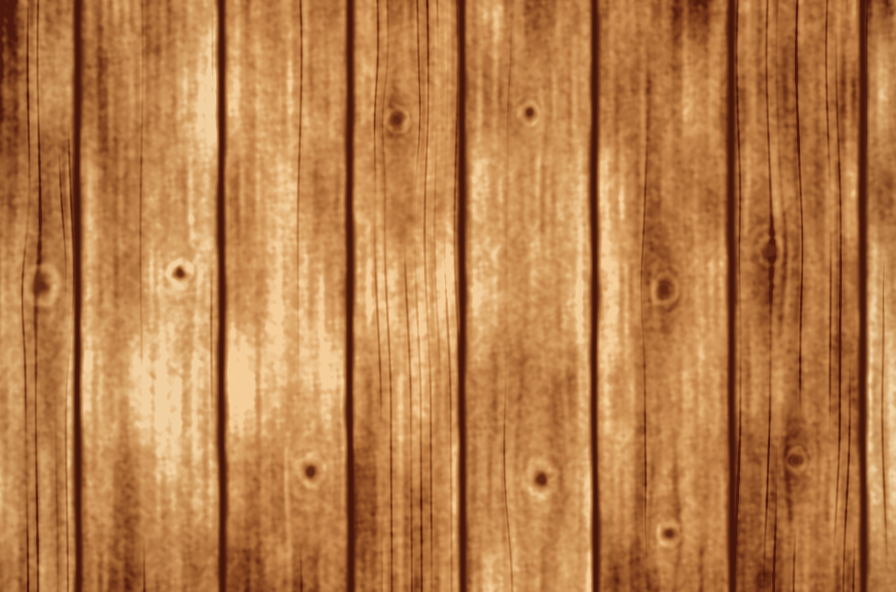
This texture is drawn by a Shadertoy shader. Its source:

```glsl
// Weathered vertical pine planks split by soft dark seams. Each plank gets its
// own tone, stains, fine grain, long cracks and knots that bend the grain; one
// scalar tone is then mapped through a ramp from deep brown to pale cream.

#define FIRST_SEAM 0.087    // x of the first full seam, in canvas widths
#define PLANK_STEP 0.146    // mean plank width
#define SEAM_WIDTH 0.0085   // half width including the soft edge
#define BASE_TONE 0.80
#define STAIN 0.75          // blotches within a plank
#define BROAD 0.42          // slow changes of tone along a plank
#define GRAIN 0.34
#define MOTTLE 0.32
#define CRACK_DENSITY 90.0  // possible cracks per canvas width
#define KNOT_SLOTS 3        // possible knots per plank
#define KNOT_CHANCE 0.5
#define VIGNETTE 0.80

const vec3 WOOD[6] = vec3[6](
    vec3(0.31, 0.10, 0.05), vec3(0.50, 0.26, 0.12), vec3(0.65, 0.41, 0.21),
    vec3(0.76, 0.53, 0.31), vec3(0.84, 0.65, 0.42), vec3(0.94, 0.82, 0.64));

float hash(vec2 p) {
    return fract(sin(dot(p, vec2(127.1, 311.7))) * 43758.545);
}

float noise(vec2 p) {
    vec2 i = floor(p), f = fract(p);
    f = f * f * (3.0 - 2.0 * f);
    return mix(mix(hash(i), hash(i + vec2(1, 0)), f.x),
               mix(hash(i + vec2(0, 1)), hash(i + vec2(1, 1)), f.x), f.y);
}

float fbm(vec2 p) {
    float sum = 0.0, amp = 0.55;
    for (int i = 0; i < 4; i++) {
        sum += amp * noise(p);
        p = p * 2.1 + 7.3;
        amp *= 0.48;
    }
    return sum;
}

// Seams are evenly spaced, with uneven board widths left of the middle.
float seamX(float i) {
    float shift = 0.02 * sin(1.25 * i) * exp(-0.25 * (i - 2.0) * (i - 2.0));
    return FIRST_SEAM + PLANK_STEP * i + shift;
}

vec3 woodRamp(float tone) {
    float t = clamp(tone, 0.0, 0.999) * 5.0;
    int i = int(t);
    return mix(WOOD[i], WOOD[i + 1], fract(t));
}

// Long thin dark lines along the grain; every third plank is heavily cracked.
float cracks(vec2 g, float id) {
    float u = g.x * CRACK_DENSITY + 0.9 * noise(vec2(g.y * 5.0, id));
    float cell = floor(u);
    float density = mod(id, 3.0) > 1.5 ? 0.65 : 0.12;
    float present = step(hash(vec2(cell, id + 31.0)), density);
    float along = smoothstep(0.25, 0.75, noise(vec2(cell * 3.7, g.y * 7.0 + id)));
    float line = 1.0 - smoothstep(0.0, 0.22, abs(u - cell - 0.5));
    return present * along * line;
}

void mainImage(out vec4 fragColor, in vec2 fragCoord) {
    vec2 p = fragCoord / iResolution.x;
    float height = iResolution.y / iResolution.x;

    // Find the plank and its two seams
    float x = p.x + 0.002 * (noise(vec2(p.y * 9.0, 2.0)) - 0.5);
    float left = -1.0, right = 2.0, id = 0.0;
    for (float i = -1.0; i < 9.0; i++) {
        float s = seamX(i);
        if (s <= x) { left = s; id = i; }
        else right = min(right, s);
    }

    // Knots: dark core, pale collar, faint rings and bent grain
    vec2 g = p;
    float knotTone = 0.0, core = 0.0;
    for (int k = 0; k < KNOT_SLOTS; k++) {
        vec2 seed = vec2(id * 5.0 + 11.0, float(k) * 7.0 + 3.0);
        if (hash(seed) > KNOT_CHANCE) continue;
        vec2 center = vec2(mix(left, right, 0.25 + 0.5 * hash(seed + 1.3)),
                           (float(k) + 0.15 + 0.7 * hash(seed + 2.7))
                           / float(KNOT_SLOTS) * height);
        float r = mix(0.006, 0.011, hash(seed + 4.1));
        vec2 d = p - center;
        float dist = length(d * vec2(1.0, 0.82)) / r;
        dist += 0.5 * (noise(p * 130.0) - 0.5);
        float halo = exp(-d.x * d.x / (7.0 * r * r) - d.y * d.y / (45.0 * r * r));
        g.x -= 0.65 * d.x * halo;
        knotTone += 0.14 * exp(-4.0 * (dist - 1.5) * (dist - 1.5));
        knotTone += 0.09 * sin(dist * 5.0) * exp(-0.45 * dist);
        knotTone -= 0.34 * halo * hash(seed + 6.2);
        core = max(core, 1.0 - smoothstep(0.3, 1.1, dist));
    }

    // Plank tone, stains, grain and surface fuzz
    vec2 offset = vec2(id * 17.0, id * 9.0);
    float tone = BASE_TONE + 0.2 * (hash(vec2(id, 8.0)) - 0.5) + knotTone;
    tone += BROAD * (noise(vec2(p.x * 9.0, p.y * 4.0) + offset) - 0.5);
    tone += STAIN * (fbm(vec2(g.x * 22.0, g.y * 9.0) + offset) - 0.5);
    tone += GRAIN * (noise(vec2(g.x * 170.0, g.y * 9.0) + offset) - 0.5);
    tone += 0.5 * GRAIN * (noise(vec2(g.x * 65.0, g.y * 3.0) + offset) - 0.5);
    vec2 skewed = mat2(0.8, 0.6, -0.6, 0.8) * p;
    tone += MOTTLE * (0.55 * noise(skewed * 210.0) + 0.45 * noise(skewed.yx * 125.0) - 0.5);
    tone -= 0.38 * cracks(g, id);

    // Worn pale rims, stronger on the right edge of a plank
    float edge = min(x - left, right - x);
    float rimRight = smoothstep(0.024, 0.008, right - x);
    float rimLeft = smoothstep(0.022, 0.008, x - left);
    tone += 0.28 * rimRight * hash(vec2(id, 14.0)) + 0.1 * rimLeft * hash(vec2(id, 19.0));

    // Darkened corners, knot cores and shaded plank edges
    vec2 c = fragCoord / iResolution.xy - 0.5;
    tone -= VIGNETTE * dot(c, c);
    tone = mix(tone, 0.08, core);
    tone -= 0.3 * exp(-edge / 0.0065);

    // Soft seams with slightly ragged width
    float ragged = SEAM_WIDTH * (0.75 + 0.5 * noise(vec2(id, p.y * 30.0)));
    float seam = 1.0 - smoothstep(0.1 * ragged, ragged, edge);
    tone = mix(tone, 0.0, seam);

    vec3 color = woodRamp(tone) * (1.0 - 0.12 * seam * seam);
    vec3 warmth = mix(vec3(1.0), vec3(1.02, 0.98, 0.93), hash(vec2(id, 23.0)));
    fragColor = vec4(color * warmth, 1.0);
}
```
